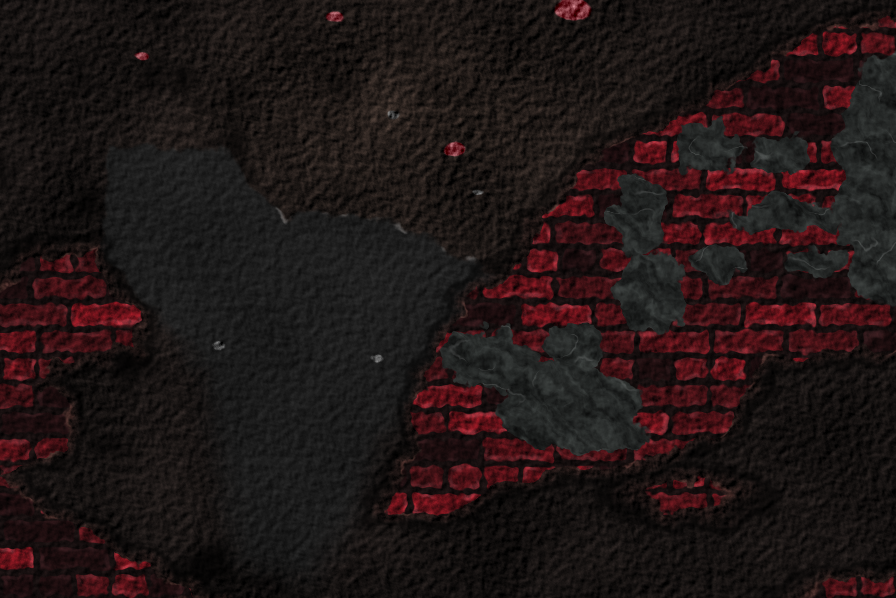
Write a Shadertoy shader that draws this texture.

```glsl
// A dark, weathered wall: brown stucco and a smooth grey plaster field have
// broken away to show red bricks, which carry smears of grey cement.
// Warped polygon distances lay out the areas; gradient noise gives the relief.

float hash(vec2 p) {
    return fract(sin(dot(p, vec2(127.1, 311.7))) * 43758.5);
}

vec2 grad(vec2 cell) {
    float a = 6.2832 * hash(cell);
    return vec2(cos(a), sin(a));
}

float noise(vec2 p) {
    vec2 i = floor(p), f = p - i, u = f * f * (3.0 - 2.0 * f), e = vec2(1, 0);
    return 1.4 * mix(mix(dot(grad(i), f), dot(grad(i + e), f - e), u.x),
        mix(dot(grad(i + e.yx), f - e.yx), dot(grad(i + 1.0), f - 1.0), u.x), u.y);
}

float fbm(vec2 p) {
    float sum = 0.0, amp = 0.55;
    for (int i = 0; i < 4; i++) {
        sum += amp * noise(p);
        p = mat2(1.6, 1.2, -1.2, 1.6) * p + 7.3;
        amp *= 0.5;
    }
    return sum;
}

// Slope of the noise towards a light at the upper left
float relief(vec2 p) {
    return fbm(p) - fbm(p + 0.3);
}

float polygon(vec2 p, vec2 v[16]) {
    float d = 1e5, side = 1.0;
    for (int i = 0; i < 16; i++) {
        vec2 a = v[i], e = v[(i + 15) % 16] - a, w = p - a;
        vec2 b = w - e * clamp(dot(w, e) / dot(e, e), 0.0, 1.0);
        d = min(d, dot(b, b));
        bvec3 c = bvec3(p.y >= a.y, p.y < a.y + e.y, e.x * w.y > e.y * w.x);
        if (all(c) || all(not(c))) side = -side;
    }
    return side * sqrt(d);
}

float ellipse(vec2 p, vec2 c, vec2 r) {
    return (length((p - c) / r) - 1.0) * min(r.x, r.y);
}

float brickArea(vec2 p) {
    float slope = polygon(p, vec2[16](vec2(138, 5), vec2(152, 4), vec2(152, 58), vec2(128, 60),
        vec2(121, 72), vec2(108, 77), vec2(86, 80), vec2(74, 86), vec2(64, 86), vec2(70, 75),
        vec2(69, 68), vec2(78, 50), vec2(87, 44), vec2(91, 36), vec2(102, 25), vec2(117, 18)));
    float left = polygon(p, vec2[16](vec2(-2, 50), vec2(5, 43), vec2(16, 42), vec2(18, 49),
        vec2(23, 53), vec2(23, 58), vec2(9, 60), vec2(7, 64), vec2(11, 68), vec2(11, 75),
        vec2(0, 79), vec2(7, 86), vec2(14, 89), vec2(22, 94), vec2(36, 101), vec2(-2, 101)));
    float islands = min(ellipse(p, vec2(115, 83), vec2(7, 2.6)), ellipse(p, vec2(145, 100), vec2(9, 3)));
    return min(min(slope, left), islands);
}

float plasterArea(vec2 p) {
    return polygon(p, vec2[16](vec2(18, 25), vec2(25, 24), vec2(37, 25), vec2(42, 31), vec2(48, 36),
        vec2(62, 36), vec2(74, 41), vec2(82, 46), vec2(77, 52), vec2(69, 68), vec2(63, 74),
        vec2(60, 85), vec2(52, 97), vec2(40, 94), vec2(34, 62), vec2(17, 42)));
}

float cementArea(vec2 p) {
    vec4 smear[12] = vec4[12](vec4(118, 25, 5.3, 4.3), vec4(130, 26, 5, 3.6), vec4(107, 36, 5, 6.6),
        vec4(109, 49, 6, 7), vec4(132, 36, 10, 2.8), vec4(120, 44, 4.4, 3), vec4(136, 44, 5, 2.6),
        vec4(149, 30, 9, 22), vec4(82, 60, 7, 5), vec4(95, 68, 12, 7.5), vec4(96, 58, 5, 4),
        vec4(103, 72, 6, 3.6));
    float d = 1e5;
    for (int i = 0; i < 12; i++) d = min(d, ellipse(p, smear[i].xy, smear[i].zw));
    return d;
}

vec3 bricks(vec2 p, float grain, float aa) {
    p += 0.35 * vec2(noise(p * 0.3), noise(p * 0.3 + 40.0));
    float y = (p.y - 18.64) / 4.53, row = floor(y);
    float width = mod(row, 4.0) == 1.0 ? 6.25 : 12.5;
    float x = p.x / width - 0.4 - 0.5 * mod(row, 2.0) - 0.12 * hash(vec2(row, 5));
    vec2 q = abs(fract(vec2(x, y)) - 0.5) * vec2(width, 4.53) - vec2(0.5 * width - 0.95, 1.25);
    float d = length(max(q, 0.0)) + min(max(q.x, q.y), 0.0) - 0.5 + 0.5 * noise(p * 0.7);
    float id = hash(vec2(floor(x), row + 60.0));
    vec3 face = mix(vec3(0.2, 0.065, 0.075), vec3(0.42, 0.07, 0.1), id);
    if (id < 0.17) face = vec3(0.11, 0.05, 0.055);
    face *= 0.9 + 0.6 * fbm(p * 0.35) + 0.9 * grain;
    float worn = smoothstep(0.65, 0.1, abs(d + 0.35)) * smoothstep(-0.2, 0.5, noise(p * 0.4 + 9.0));
    face += vec3(0.2, 0.12, 0.13) * worn * (0.3 + 0.7 * id);
    return mix(vec3(0.075, 0.05, 0.05) * (1.0 + 1.3 * grain), face, smoothstep(aa, -aa, d));
}

void mainImage(out vec4 fragColor, in vec2 fragCoord) {
    // One unit is a hundredth of the height, y runs downwards
    float aa = 100.0 / iResolution.y;
    vec2 p = aa * vec2(fragCoord.x, iResolution.y - fragCoord.y);
    vec2 rough = vec2(fbm(p * 0.22), fbm(p * 0.22 + 50.0));
    float grain = relief(p * 0.75), stain = fbm(p * 0.055 + 3.0);

    // Brown stucco, paler at the top centre and sooty at the left
    vec2 glow = (p - vec2(72, 20)) / vec2(38, 26);
    vec3 color = mix(vec3(0.082, 0.068, 0.064), vec3(0.135, 0.108, 0.095), exp(-dot(glow, glow)));
    color *= 1.0 + 0.8 * stain + 1.5 * grain;
    color *= 1.0 - 0.65 * smoothstep(0.05, 0.5, fbm(p * 0.09 + 21.0)) * smoothstep(100.0, 30.0, p.x);

    // Smooth grey plaster, crisp above and fading out below
    float plaster = plasterArea(p + 2.2 * rough), soft = mix(0.5, 4.0, smoothstep(45.0, 70.0, p.y));
    vec3 grey = vec3(0.108) * (1.0 + 0.35 * stain + 0.75 * grain);
    color = mix(color, grey, smoothstep(soft, -soft, plaster));
    float lip = smoothstep(0.5, 0.0, abs(plaster)) * smoothstep(49.0, 43.0, p.y) * smoothstep(38.0, 48.0, p.x);
    color += 0.2 * lip * smoothstep(0.05, 0.5, noise(p * 0.35));

    // Broken edge with its raised rim, then the bricks
    float area = brickArea(p + 2.8 * rough);
    color = mix(color, vec3(0.1, 0.065, 0.06) * (1.0 + 2.2 * grain), 0.75 * smoothstep(2.6, 0.4, area));
    color *= 1.0 - 0.5 * smoothstep(1.2, 0.0, abs(area - 2.4));
    color = mix(color, bricks(p, grain, aa), smoothstep(aa, -aa, area));
    color += vec3(0.17, 0.1, 0.09) * smoothstep(0.45, 0.0, abs(area - 0.2)) * smoothstep(0.0, 0.5, noise(p * 0.3));

    // Cement smears with trowel ridges and pale scratches
    float cement = max(cementArea(p + 4.0 * rough), area);
    float ridge = relief(vec2(p.x + p.y, p.y - p.x) * vec2(0.12, 0.25) + rough);
    vec3 smear = vec3(0.142, 0.152, 0.148) * (1.0 + 0.9 * ridge + 0.4 * grain);
    float scratch = smoothstep(0.05, 0.0, abs(noise(p * vec2(0.13, 0.2) + rough * 0.3)));
    smear += 0.1 * scratch * smoothstep(0.0, 0.4, noise(p * 0.18 + 33.0));
    color = mix(color, smear, smoothstep(aa, -aa, cement));

    // Chips: red ones have a positive size, grey ones a negative size
    vec3 chip[8] = vec3[8](vec3(56, 2.8, 1.2), vec3(96, 1.5, 2.6), vec3(23.6, 9.4, 1), vec3(76, 24.7, 1.5),
        vec3(66, 19, -0.8), vec3(63, 60, -0.9), vec3(36.6, 58, -0.9), vec3(80, 32, -0.7));
    for (int i = 0; i < 8; i++) {
        float d = ellipse(p + 0.8 * rough, chip[i].xy, abs(chip[i].z) * vec2(1.15, 0.75));
        vec3 tint = chip[i].z > 0.0 ? vec3(0.46, 0.17, 0.2) : vec3(0.3);
        color = mix(color, tint + 0.5 * grain, smoothstep(aa, -aa, d));
    }
    fragColor = vec4(clamp(color, 0.0, 1.0), 1.0);
}
```
